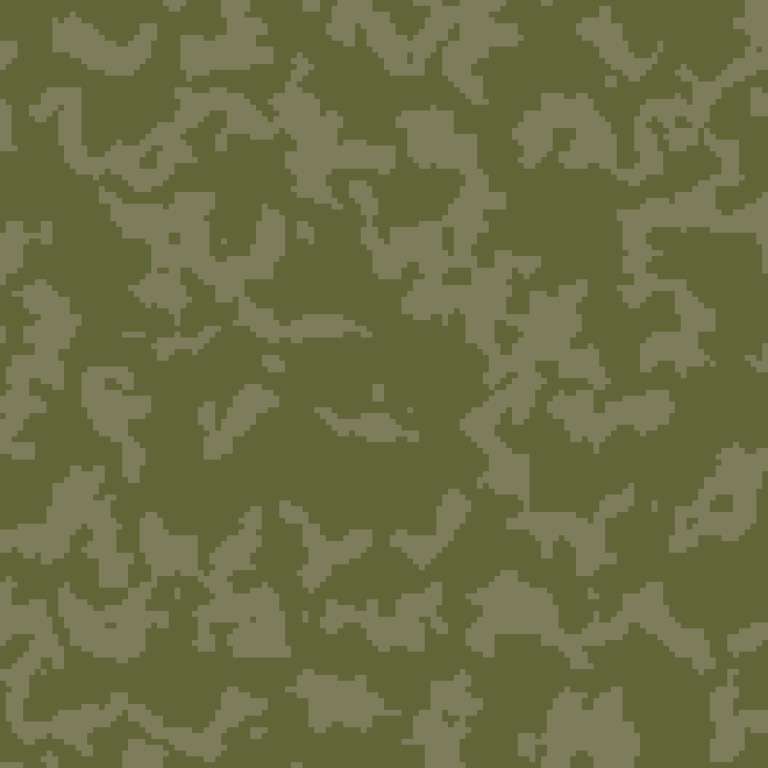
A Shadertoy shader for this pattern:

```glsl
#define BASE_COLOR vec3(0.382, 0.400, 0.222)
#define PATCH_COLOR vec3(0.490, 0.490, 0.360)
#define GRID 132.0                    // mosaic squares per canvas height
#define CELL vec2(0.1667, 0.125)      // space given to each patch
#define JITTER 0.45                   // scatter, in cells
#define HALF_LENGTH 0.058
#define BEND 0.095
#define RADIUS 0.0215
#define WARP_FREQ 13.0
#define WARP_AMOUNT 0.050
#define EDGE_FREQ 33.0
#define EDGE_AMOUNT 0.036

vec2 hash2(vec2 p) {
    vec3 q = fract(p.xyx * vec3(0.1031, 0.1030, 0.0973));
    q += dot(q, q.yzx + 33.33);
    return fract((q.xx + q.yz) * q.zy);
}

vec2 gradientAt(vec2 cell) {
    float angle = 6.2832 * hash2(cell).x;
    return vec2(cos(angle), sin(angle));
}

float gradientNoise(vec2 p) {
    vec2 cell = floor(p), f = p - cell;
    vec2 u = f * f * f * (f * (f * 6.0 - 15.0) + 10.0);
    vec2 e = vec2(1.0, 0.0);
    float a = dot(gradientAt(cell), f);
    float b = dot(gradientAt(cell + e.xy), f - e.xy);
    float c = dot(gradientAt(cell + e.yx), f - e.yx);
    float d = dot(gradientAt(cell + e.xx), f - e.xx);
    return mix(mix(a, b, u.x), mix(c, d, u.x), u.y);
}

float segmentDistance(vec2 p, vec2 a, vec2 b) {
    vec2 pa = p - a, ba = b - a;
    return length(pa - ba * clamp(dot(pa, ba) / dot(ba, ba), 0.0, 1.0));
}

// One bent bar, mostly lying flat, with random size, tilt and bend
float patchDistance(vec2 p, vec2 id) {
    vec2 shape = hash2(id + 71.0), pose = hash2(id + 137.0);
    float size = mix(0.35, 1.2, sqrt(shape.x));
    float tilt = pose.x * 2.0 - 1.0;
    float angle = 1.5 * tilt * abs(tilt);
    vec2 along = vec2(cos(angle), sin(angle));
    vec2 across = vec2(-along.y, along.x);
    vec2 tip = along * HALF_LENGTH * size;
    vec2 middle = across * BEND * size * (pose.y - 0.5);
    float d = min(segmentDistance(p, -tip - 0.5 * middle, middle),
                  segmentDistance(p, middle, tip - 0.5 * middle));
    return d - RADIUS * mix(0.75, 1.2, shape.y);
}

// Nearest patch over a staggered, jittered layout, with ragged borders
float camouflage(vec2 p) {
    vec2 warp = vec2(gradientNoise(p * WARP_FREQ + 3.7),
                     gradientNoise(p * WARP_FREQ + 51.3));
    vec2 q = p + WARP_AMOUNT * warp;
    float nearest = 1.0;
    for (int j = -1; j <= 1; j++) {
        float row = floor(q.y / CELL.y) + float(j);
        float shift = 0.5 * mod(row, 2.0);
        float column = floor(q.x / CELL.x - shift);
        for (int i = -1; i <= 1; i++) {
            vec2 id = vec2(column + float(i), row);
            vec2 offset = 0.5 + JITTER * (hash2(id + 19.0) - 0.5);
            vec2 center = (id + vec2(shift, 0.0) + offset) * CELL;
            nearest = min(nearest, patchDistance(q - center, id));
        }
    }
    return nearest + EDGE_AMOUNT * gradientNoise(p * EDGE_FREQ + 8.1);
}

// Coverage of one whole mosaic square
float square(vec2 index) {
    return step(camouflage((index + 0.5) / GRID), 0.0);
}

void mainImage(out vec4 fragColor, in vec2 fragCoord) {
    vec2 g = fragCoord / iResolution.y * GRID - 0.5;
    vec2 index = floor(g);

    // Blend adjoining squares across one pixel
    float pixel = GRID / iResolution.y;
    vec2 blend = clamp((g - index - 0.5) / pixel + 0.5, 0.0, 1.0);
    vec2 e = vec2(1.0, 0.0);
    float lower = mix(square(index), square(index + e.xy), blend.x);
    float upper = mix(square(index + e.yx), square(index + e.xx), blend.x);
    float coverage = mix(lower, upper, blend.y);

    fragColor = vec4(mix(BASE_COLOR, PATCH_COLOR, coverage), 1.0);
}
```
